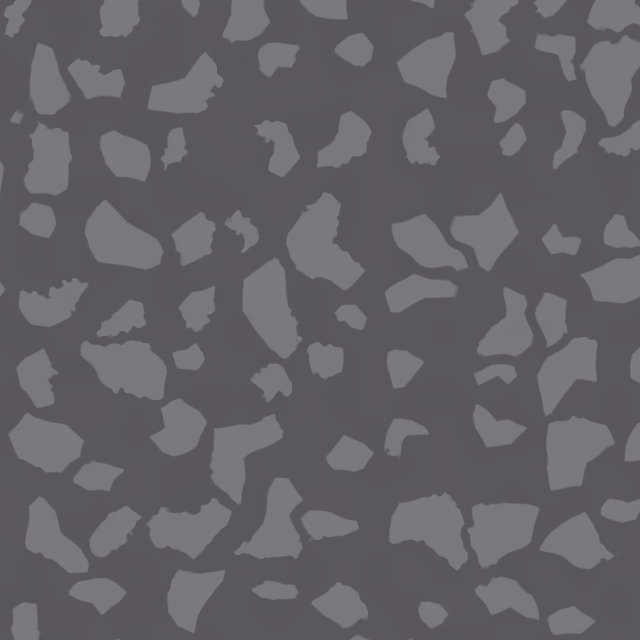
A three.js fragment shader for this pattern:

```glsl
#define CELLS 8.5          // chips across the canvas
#define SMALLEST 0.175     // chip radius, in cells
#define LARGEST 0.59
#define JITTER 0.62        // scatter of chip centres, in cells
#define STRETCH 1.5
#define BEND 0.42
#define ROUNDING 0.03
#define GAP 0.13           // least space between chips, in cells
#define EDGE 0.0018        // half width of the soft rim, in canvas units
#define CORNERS 8
#define GROUND vec3(0.357, 0.340, 0.370)
#define CHIP vec3(0.480, 0.470, 0.492)

varying vec2 vUv;

vec3 hash3(vec3 p) {
  p = fract(p * vec3(0.1031, 0.1030, 0.0973));
  p += dot(p, p.yxz + 33.33);
  return fract((p.xxy + p.yxx) * p.zyx);
}

float noise(vec2 p, float seed) {
  vec2 i = floor(p), f = fract(p);
  f = f * f * (3.0 - 2.0 * f);
  float a = hash3(vec3(i, seed)).x;
  float b = hash3(vec3(i + vec2(1.0, 0.0), seed)).x;
  float c = hash3(vec3(i + vec2(0.0, 1.0), seed)).x;
  float d = hash3(vec3(i + 1.0, seed)).x;
  return mix(mix(a, b, f.x), mix(c, d, f.x), f.y);
}

// One corner of a chip: ring point, stretched and then bent
vec2 chipCorner(float index, vec2 id, float radius, vec3 shape) {
  vec3 h = hash3(vec3(id, index + 20.0));
  float angle = 6.2832 * (index + 0.7 * (h.x - 0.5)) / float(CORNERS);
  float reach = index == 2.0 ? mix(0.1, 0.9, h.z) : mix(0.65, 1.1, h.y);
  float stretch = mix(1.0, STRETCH, shape.x);
  vec2 v = reach * vec2(cos(angle) * stretch, sin(angle) / stretch);
  v.y += BEND * shape.y * (v.x * v.x - 0.5);
  return radius * v;
}

// Signed distance to the chip that belongs to a cell
float chipDistance(vec2 p, vec2 id) {
  vec3 shape = hash3(vec3(id, 3.0));
  vec3 place = hash3(vec3(id, 7.0));
  float radius = mix(SMALLEST, LARGEST, pow(shape.z, 1.3));
  float turn = 6.2832 * place.z;
  p -= id + 0.5 + JITTER * (place.xy - 0.5);
  p = mat2(cos(turn), -sin(turn), sin(turn), cos(turn)) * p;

  vec2 a = chipCorner(0.0, id, radius, shape);
  float nearest = dot(p - a, p - a);
  float side = 1.0;
  for (int i = 1; i <= CORNERS; i++) {
    float index = i == CORNERS ? 0.0 : float(i);
    vec2 b = chipCorner(index, id, radius, shape);
    vec2 e = b - a, w = p - a;
    vec2 off = w - e * clamp(dot(w, e) / dot(e, e), 0.0, 1.0);
    nearest = min(nearest, dot(off, off));
    bvec3 crossing = bvec3(p.y >= a.y, p.y < b.y, e.x * w.y > e.y * w.x);
    if (all(crossing) || all(not(crossing))) side = -side;
    a = b;
  }
  return side * sqrt(nearest) - ROUNDING;
}

void main() {
  vec2 p = vUv * CELLS + 40.0;

  // Wavy sides, with ragged stretches here and there
  vec2 wave = vec2(noise(p * 3.0, 1.0), noise(p * 3.0, 2.0)) - 0.5;
  vec2 ragged = vec2(noise(p * 13.0, 4.0), noise(p * 13.0, 5.0)) - 0.5;
  float patchy = smoothstep(0.5, 0.75, noise(p * 1.7, 6.0));
  vec2 q = p + 0.13 * wave + 0.09 * patchy * ragged;

  // Nearest two chips, kept apart by a gap
  float first = 9.0, second = 9.0;
  for (int y = -1; y <= 1; y++) {
    for (int x = -1; x <= 1; x++) {
      float d = chipDistance(q, floor(p) + vec2(float(x), float(y)));
      second = min(second, max(first, d));
      first = min(first, d);
    }
  }
  float d = max(first, 0.5 * (GAP - (second - first))) / CELLS;

  // Flat tones with a faint mottle
  float mottle = 0.008 * (noise(p * 2.2, 8.0) - 0.5);
  vec3 color = mix(CHIP, GROUND, smoothstep(-EDGE, EDGE, d));
  gl_FragColor = vec4(color + mottle, 1.0);
}
```
